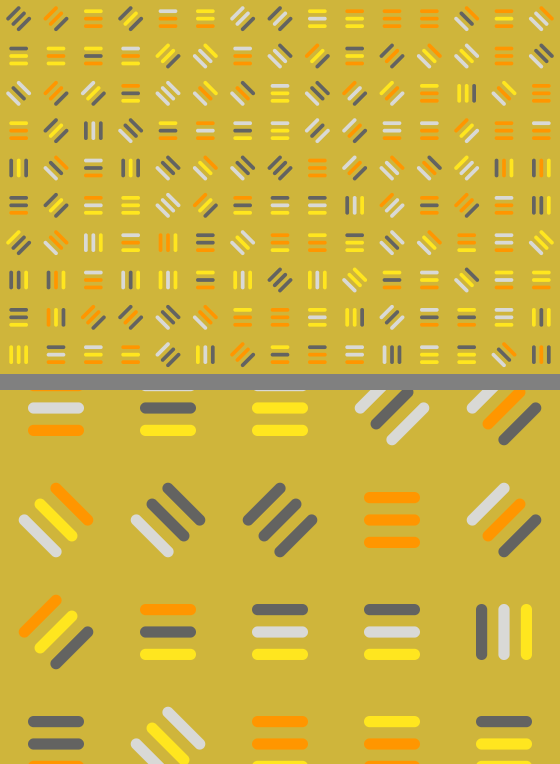
Top: the whole. Bottom: its middle third, enlarged.
Reproduce this pattern procedurally as a WebGL 1 fragment shader.

```glsl
precision highp float;

uniform vec2 u_resolution;

// Sizes are in cells; the canvas is COLUMNS cells wide.
const float COLUMNS = 15.0;
const float BAR_SPACING = 0.2;
const float BAR_HALF_LENGTH = 0.2;
const float BAR_RADIUS = 0.05;
const float EIGHTH_TURN = 0.785398;

// Cumulative chances of each tilt; the remainder falls to the last one.
const float LEVEL_CHANCE = 0.45;
const float UPRIGHT_LIMIT = 0.61;
const float RISING_LIMIT = 0.82;

// Cumulative chances of each bar colour.
const float ORANGE_LIMIT = 0.28;
const float YELLOW_LIMIT = 0.56;
const float CHARCOAL_LIMIT = 0.78;

const vec3 MUSTARD = vec3(0.81, 0.71, 0.23);
const vec3 ORANGE = vec3(1.0, 0.59, 0.0);
const vec3 YELLOW = vec3(1.0, 0.9, 0.12);
const vec3 CHARCOAL = vec3(0.39, 0.39, 0.38);
const vec3 SILVER = vec3(0.85, 0.85, 0.84);

float hash(vec3 p) {
  p = fract(p * vec3(0.1031, 0.1030, 0.0973));
  p += dot(p, p.yzx + 33.33);
  return fract((p.x + p.y) * p.z);
}

float capsuleDistance(vec2 p, float halfLength, float radius) {
  p.x -= clamp(p.x, -halfLength, halfLength);
  return length(p) - radius;
}

float pickAngle(float chance) {
  if (chance < LEVEL_CHANCE) return 0.0;
  if (chance < UPRIGHT_LIMIT) return 2.0 * EIGHTH_TURN;
  if (chance < RISING_LIMIT) return EIGHTH_TURN;
  return -EIGHTH_TURN;
}

vec3 pickColor(float chance) {
  if (chance < ORANGE_LIMIT) return ORANGE;
  if (chance < YELLOW_LIMIT) return YELLOW;
  if (chance < CHARCOAL_LIMIT) return CHARCOAL;
  return SILVER;
}

void main() {
  // Square cells, with whole rows counted down from the top edge.
  float pixel = COLUMNS / u_resolution.x;
  vec2 grid = vec2(gl_FragCoord.x, gl_FragCoord.y - u_resolution.y) * pixel;
  vec2 cell = floor(grid);
  vec2 local = fract(grid) - 0.5;

  // Turn the whole trio of bars.
  vec2 seed = vec2(cell.x, -cell.y) + 7.0;
  float angle = pickAngle(hash(vec3(seed, 11.0)));
  float c = cos(angle);
  float s = sin(angle);
  vec2 turned = vec2(c * local.x + s * local.y, c * local.y - s * local.x);

  // Three parallel bars, each with its own colour.
  vec3 color = MUSTARD;
  for (int i = 0; i < 3; i++) {
    float bar = float(i) - 1.0;
    vec2 p = turned - vec2(0.0, bar * BAR_SPACING);
    float d = capsuleDistance(p, BAR_HALF_LENGTH, BAR_RADIUS);
    float coverage = clamp(0.5 - d / pixel, 0.0, 1.0);
    vec3 barColor = pickColor(hash(vec3(seed, 24.0 + 13.0 * bar)));
    color = mix(color, barColor, coverage);
  }

  gl_FragColor = vec4(color, 1.0);
}
```
